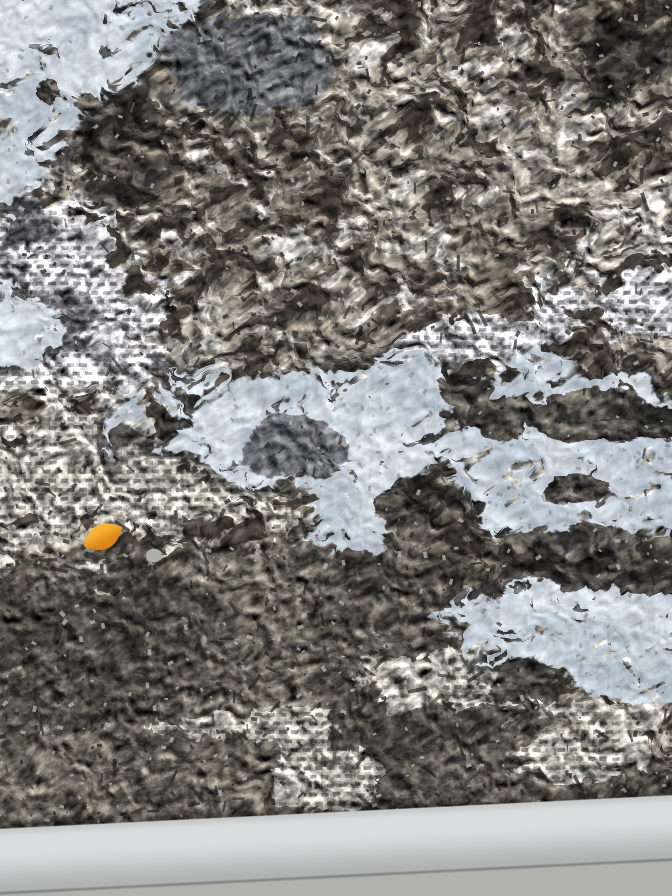
A Shadertoy shader for this texture:

```glsl
// Weathered ground: flaking pale paint and woven mesh over gritty concrete,
// dark soil below, and a white pipe along the bottom edge.
// Ragged patches are ellipses distorted by noise; grit is embossed noise.

float hash(vec2 p) {
  vec3 q = fract(p.xyx * .1031);
  q += dot(q, q.yzx + 33.33);
  return fract((q.x + q.y) * q.z);
}

float noise(vec2 p) {
  vec2 i = floor(p), f = fract(p);
  f = f * f * (3. - 2. * f);
  return mix(mix(hash(i), hash(i + vec2(1, 0)), f.x),
             mix(hash(i + vec2(0, 1)), hash(i + 1.), f.x), f.y);
}

float fbm(vec2 p) {
  float sum = 0., amp = .52;
  for (int i = 0; i < 4; i++) {
    sum += amp * noise(p);
    p = mat2(1.6, 1.2, -1.2, 1.6) * p + 17.3;
    amp *= .5;
  }
  return sum;
}

// Positive inside an ellipse, negative outside
float blob(vec2 p, float x, float y, float rx, float ry) {
  return max(1. - length((p - vec2(x, y)) / vec2(rx, ry)), -1.5);
}

float cover(float field) { return smoothstep(-.04, .04, field); }

// Scattered, turned slivers: x = coverage, y = random tone
vec2 slivers(vec2 p, float cells, vec2 size, float density) {
  vec2 result = vec2(0);
  p *= cells;
  float soft = cells / iResolution.y;
  for (int k = 0; k < 9; k++) {
    vec2 id = floor(p) + vec2(k % 3 - 1, k / 3 - 1);
    if (hash(id + 5.7) > density) continue;
    vec2 q = p - id - vec2(hash(id + 31.), hash(id + 67.));
    float a = 6.283 * hash(id + 91.);
    q = abs(mat2(cos(a), sin(a), -sin(a), cos(a)) * q) - size * (.5 + hash(id + 13.));
    float m = smoothstep(soft * .7, -soft * .5, max(q.x, q.y));
    if (m > result.x) result = vec2(m, hash(id + 43.));
  }
  return result;
}

void mainImage(out vec4 fragColor, in vec2 fragCoord) {
  vec2 p = fragCoord / iResolution.y;
  float px = 1. / iResolution.y;
  float broad = fbm(p * 7. + 3.), mid = fbm(p * 24. + 40.);
  float flakes = fbm(p * vec2(48, 66) + 4. * mid), fine = fbm(p * 150. + 9.);
  float ragged = (fbm(p * 15. + 70.) - .5) * 1.5 + flakes - .5;

  // Stained concrete with pale scabs and dark pits
  vec3 col = mix(vec3(.38, .355, .32), vec3(.63, .61, .57), smoothstep(.3, .68, (broad + mid) * .5));
  col = mix(col, vec3(.76, .75, .73), .75 * smoothstep(.56, .64, flakes + .3 * (broad - .5)));
  col = mix(col, vec3(.2, .18, .165), .85 * smoothstep(.43, .35, flakes + .35 * (mid - .5)));

  // Soil, thinning out toward the lower right
  float soil = (.405 - p.y) * 9. - 2.2 * smoothstep(.5, .72, p.x) + ragged * .8;
  vec3 soilColor = mix(vec3(.25, .24, .225), vec3(.43, .41, .375), smoothstep(.3, .7, broad * .6 + fine * .4));
  col = mix(col, soilColor, smoothstep(-.15, .2, soil) * .94);

  // Woven mesh showing through in patches
  float f = max(blob(p, .05, .66, .11, .14), blob(p, .11, .475, .24, .095));
  f = max(f, max(blob(p, .71, .66, .1, .06), blob(p, .48, .245, .08, .045)));
  f = max(f, max(blob(p, .26, .19, .1, .025), blob(p, .36, .13, .06, .035)));
  f = max(f, max(blob(p, .52, .62, .07, .03), blob(p, .66, .19, .1, .05)));
  vec2 weave = (p + .004 * vec2(mid, flakes)) * vec2(74, 100);
  weave.x += .5 * mod(floor(weave.y), 2.);
  vec2 thread = abs(fract(weave) - .5);
  float hole = smoothstep(.38, .25, thread.x) * smoothstep(.3, .14, thread.y);
  vec3 meshColor = mix(vec3(.73, .715, .68), vec3(.83, .83, .85), smoothstep(.53, .6, p.y));
  meshColor *= 1. - .42 * hole * smoothstep(.2, .5, mid);
  col = mix(col, meshColor, cover(f + ragged * 1.1) * .93);

  // Pale blue paint sheets with a dark broken rim
  f = max(blob(p, 0., 1., .2, .2), blob(p, .38, .525, .24, .07));
  f = max(f, max(blob(p, .67, .49, .22, .105), blob(p, .4, .45, .055, .08)));
  f = max(f, max(blob(p, .62, .31, .14, .06), blob(p, .74, .25, .14, .04)));
  f = max(f, blob(p, .01, .64, .08, .045)) + ragged * .65;
  float paint = cover(f) * (1. - .9 * smoothstep(.65, .7, flakes));
  float rim = smoothstep(-.32, -.03, f) * smoothstep(.43, .55, mid);
  col = mix(col, vec3(.19, .19, .195), rim * .8);
  col = mix(col, mix(vec3(.73, .77, .81), vec3(.83, .86, .89), smoothstep(.35, .65, mid)), paint);

  // Slate-grey bare spots
  f = max(blob(p, .27, .925, .1, .055), blob(p, .33, .5, .06, .035));
  float slate = cover(f + ragged * .5);
  col = mix(col, vec3(.38, .385, .4) * (.8 + .4 * mid), slate * .95);

  // Dark debris gashes
  f = max(blob(p, .66, .535, .15, .028), blob(p, .67, .375, .14, .034));
  f = max(f, max(blob(p, .64, .455, .045, .018), blob(p, .48, .43, .06, .045)));
  f = max(f, max(blob(p, .69, .95, .06, .06), blob(p, .14, .84, .07, .07)));
  f = max(f, max(blob(p, .52, .567, .03, .02), blob(p, .052, .898, .014, .015)));
  float gash = cover(f + ragged * .8);
  col = mix(col, mix(vec3(.14, .135, .13), vec3(.36, .34, .31), smoothstep(.35, .68, flakes)), gash * .93);

  // Embossed grit, twigs and chips, sparser on paint
  float rough = 1. - paint * (1. - gash) * (1. - slate);
  vec2 g = p * vec2(85, 110) + 3. * mid;
  float relief = fbm(g) - fbm(g + vec2(.35, .75));
  col *= 1. + relief * mix(.35, 1.75, rough) + (fine - .5) * mix(.15, .55, rough);
  vec2 twig = slivers(p, 38., vec2(.28, .05), .5);
  col = mix(col, mix(vec3(.13, .12, .115), vec3(.42, .38, .33), twig.y * twig.y), twig.x * mix(.1, .7, rough));
  vec2 chip = slivers(p + .37, 75., vec2(.17, .1), .4);
  col = mix(col, vec3(.15 + .57 * step(.55, chip.y)), chip.x * mix(.25, .75, rough));

  // Fallen leaf and pebble
  vec2 leaf = mat2(.9, -.44, .44, .9) * (p - vec2(.115, .401));
  float edge = abs(leaf.y) - .014 + 24. * leaf.x * leaf.x;
  vec3 leafColor = mix(vec3(.86, .52, .1), vec3(.97, .7, .22), smoothstep(-.01, .01, leaf.y));
  col = mix(col, leafColor, smoothstep(px, -px, edge));
  edge = length((p - vec2(.172, .38)) * vec2(1, 1.2)) - .009;
  col = mix(col, vec3(.68, .69, .65), smoothstep(px, -px, edge));

  // White pipe with a lower seam
  float top = p.y - .075 - .05 * p.x, seam = top + .072, t = seam / .072;
  col *= 1. - .3 * smoothstep(.018, 0., top);
  vec3 pipe = vec3(.82, .83, .83) * (.84 + .2 * smoothstep(0., .65, t) - .1 * smoothstep(.85, 1., t));
  pipe = mix(pipe, vec3(.7, .7, .68), smoothstep(px, -px, seam));
  pipe *= 1. - .25 * smoothstep(.003, 0., abs(seam));
  col = mix(col, pipe, smoothstep(px, -px, top));
  fragColor = vec4(clamp(col, 0., 1.), 1);
}
```
